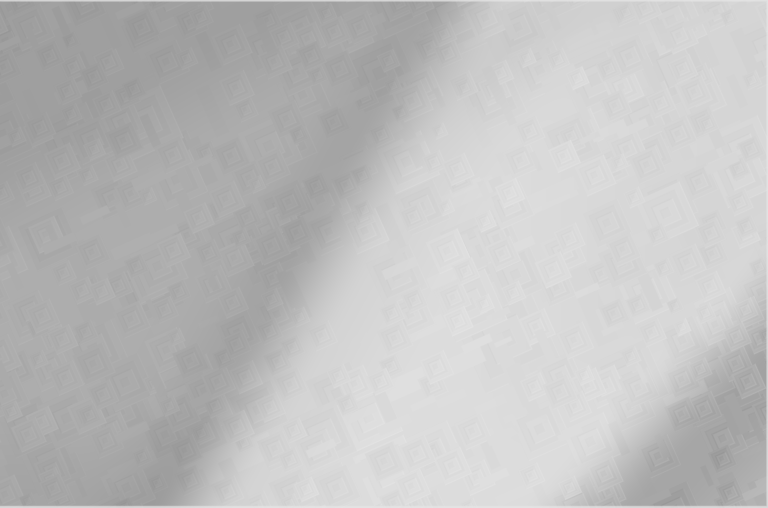
A WebGL 2 fragment shader for this background:

```glsl
#version 300 es
precision highp float;
// Brushed silver sheen in diagonal bands, embossed with tilted nested squares.

uniform vec2 u_resolution;
out vec4 outColor;

const float TILT = 0.42;
const int LAYERS = 5;

vec2 hash2(vec2 cell, float seed) {
  vec3 h = fract(vec3(cell.xyx) * vec3(0.1031, 0.1030, 0.0973) + seed * 0.137);
  h += dot(h, h.yzx + 33.33);
  return fract((h.xx + h.yz) * h.zy);
}

vec2 rotate(vec2 p, float angle) {
  float c = cos(angle), s = sin(angle);
  return vec2(c * p.x + s * p.y, c * p.y - s * p.x);
}

// Chebyshev distance keeps the corners of every nested ring sharp.
float boxDistance(vec2 p, vec2 halfSize) {
  vec2 d = abs(p) - halfSize;
  return max(d.x, d.y);
}

float coverage(float d, float blur) {
  return 1.0 - smoothstep(-blur, blur, d);
}

// Concentric raised rings: flat tone plus a lit and a shaded rim.
float nestedTone(vec2 p, vec2 halfSize, float tone, float blur) {
  float minor = min(halfSize.x, halfSize.y);
  vec2 light = vec2(-0.0025, 0.0025);
  float shade = tone;
  for (int i = 0; i < 4; i++) {
    vec2 ring = halfSize - minor * 0.27 * float(i);
    float face = coverage(boxDistance(p, ring), blur);
    float lit = coverage(boxDistance(p - light, ring), blur);
    float sign = mod(float(i), 2.0) * 2.0 - 1.0;
    shade += (face - lit) * 0.75;
    shade -= sign * face * 0.45 * step(0.5, float(i));
  }
  return shade;
}

// Scatter boxes on a jittered grid; later boxes cover earlier ones.
float scatterLayer(float under, vec2 p, float size, float seed, float blur) {
  vec2 base = floor(p / size);
  float relief = under;
  for (int j = -1; j <= 1; j++) {
    for (int i = -1; i <= 1; i++) {
      vec2 cell = base + vec2(i, j);
      vec2 place = hash2(cell, seed);
      vec2 shape = hash2(cell + 71.0, seed + 3.0);
      vec2 kind = hash2(cell + 137.0, seed + 7.0);
      vec2 q = p - (cell + 0.2 + 0.6 * place) * size;
      float side = size * mix(0.2, 0.44, shape.x);
      float bar = step(0.7, shape.y);
      vec2 halfSize = side * mix(vec2(1.0), vec2(0.35, 1.3), bar);
      if (kind.y > 0.5) halfSize = halfSize.yx;
      float tone = mix(-0.65, 0.65, kind.y);
      float nested = nestedTone(q, halfSize, tone, blur);
      float shade = mix(nested, tone, bar);
      float mask = coverage(boxDistance(q, halfSize), blur) * step(kind.x, 0.72);
      relief = mix(relief, shade, mask);
    }
  }
  return relief;
}

float embossedPattern(vec2 p, float blur) {
  float relief = 0.0;
  float size = 0.19;
  for (int k = 0; k < LAYERS; k++) {
    relief = scatterLayer(relief, p + 4.0, size, float(k) * 5.0 + 1.0, blur);
    size *= 0.77;
  }
  return relief;
}

// Broad grey bands of reflected light; corner is the lower right shade amount.
float sheen(vec2 p, float corner) {
  float edge = p.x - 0.375 - 0.55 * p.y;
  float topLeft = smoothstep(-0.12, 0.16, p.y - 0.57 * p.x - 0.56);
  float dark = 0.677 - 0.055 * topLeft;
  dark -= 0.035 * exp(-pow((edge + 0.09) / 0.09, 2.0));
  dark -= 0.03 * (1.0 - smoothstep(0.0, 0.22, p.y));
  float bright = mix(0.825, 0.862, smoothstep(0.04, 0.3, edge));
  bright -= 0.03 * exp(-pow((p.y - 0.5 * p.x - 0.4) / 0.1, 2.0));
  bright -= 0.025 * smoothstep(-0.4, -0.1, p.y - 0.6 * p.x + 0.2) * smoothstep(0.9, 1.4, p.x);
  float grey = mix(dark, bright, smoothstep(-0.08, 0.1, edge));
  float shade = 0.65 + 0.06 * smoothstep(0.2, 0.42, p.x - 1.1 - 0.9 * p.y);
  return mix(grey, shade, corner);
}

void main() {
  vec2 p = gl_FragCoord.xy / u_resolution.y;
  float aspect = u_resolution.x / u_resolution.y;
  float pixel = 1.0 / u_resolution.y;
  float corner = smoothstep(-0.08, 0.16, p.x - 1.1 - 0.9 * p.y);

  float grey = sheen(p, corner);
  grey += embossedPattern(rotate(p, TILT), pixel * 0.8) * mix(0.019, 0.036, corner);

  // Pale hairline along the top, bottom and right borders.
  float border = min(min(p.y - 0.001, 1.0 - p.y), aspect - p.x);
  float rim = coverage(border - 0.003, pixel);
  grey = mix(grey, 0.9, rim * 0.75);
  outColor = vec4(vec3(clamp(grey, 0.0, 1.0)), 1.0);
}
```
